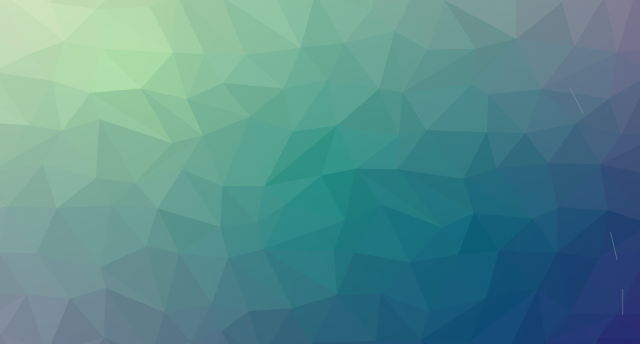
A Shadertoy shader for this background:

```glsl
// Low-poly background: a soft gradient from pale green to teal and indigo.
// A staggered, jittered grid is split into triangles, and each facet takes
// the gradient near its centroid, with a small random change of brightness.

const vec2  GRID = vec2(14.0, 8.0);   // mesh cells across the canvas
const float JITTER = 0.33;            // vertex displacement, in cells
const float FACET_BLEND = 0.22;       // gradient kept inside a facet
const float FACET_SHADE = 0.035;      // brightness range between facets
const float HAIRLINE_WIDTH = 0.0022;  // in canvas heights
const vec3  HAIRLINE_COLOR = vec3(0.58, 0.64, 0.66);
const vec3  LIME_GLOW = vec3(0.05, 0.07, 0.01);
const vec3  TEAL_GLOW = vec3(-0.07, 0.00, -0.01);

// Gradient colours from left to right, for four levels of the canvas
const vec3 TOP[5] = vec3[5](
    vec3(0.84, 0.90, 0.76), vec3(0.68, 0.83, 0.66), vec3(0.51, 0.73, 0.62),
    vec3(0.48, 0.61, 0.59), vec3(0.51, 0.47, 0.57));
const vec3 UPPER[5] = vec3[5](
    vec3(0.64, 0.80, 0.66), vec3(0.54, 0.75, 0.61), vec3(0.33, 0.63, 0.56),
    vec3(0.26, 0.51, 0.53), vec3(0.32, 0.38, 0.51));
const vec3 LOWER[5] = vec3[5](
    vec3(0.50, 0.64, 0.62), vec3(0.39, 0.60, 0.57), vec3(0.13, 0.51, 0.51),
    vec3(0.06, 0.39, 0.48), vec3(0.15, 0.25, 0.45));
const vec3 BOTTOM[5] = vec3[5](
    vec3(0.49, 0.52, 0.60), vec3(0.37, 0.47, 0.54), vec3(0.18, 0.38, 0.48),
    vec3(0.06, 0.30, 0.46), vec3(0.16, 0.15, 0.44));

// Hairline gaps as start and end points, in canvas fractions
const vec4 HAIRLINES[3] = vec4[3](
    vec4(0.891, 0.743, 0.911, 0.671),
    vec4(0.954, 0.324, 0.964, 0.246),
    vec4(0.973, 0.159, 0.973, 0.087));

float hash(vec2 p) {
    return fract(sin(dot(p, vec2(127.1, 311.7))) * 43758.5453);
}

float cross2(vec2 a, vec2 b) { return a.x * b.y - a.y * b.x; }

// Colour field
vec3 rowColor(vec3 row[5], float x) {
    int i = int(min(x, 3.0));
    return mix(row[i], row[i + 1], x - float(i));
}

float glow(vec2 uv, vec2 center, vec2 radius) {
    vec2 d = (uv - center) / radius;
    return exp(-dot(d, d));
}

vec3 gradient(vec2 uv) {
    uv = clamp(uv, 0.0, 1.0);
    float x = uv.x * 4.0;
    float depth = (1.0 - uv.y) * 3.0;
    vec3 color = mix(rowColor(TOP, x), rowColor(UPPER, x), clamp(depth, 0.0, 1.0));
    color = mix(color, rowColor(LOWER, x), clamp(depth - 1.0, 0.0, 1.0));
    color = mix(color, rowColor(BOTTOM, x), clamp(depth - 2.0, 0.0, 1.0));
    color += LIME_GLOW * glow(uv, vec2(0.19, 0.81), vec2(0.10, 0.13));
    color += TEAL_GLOW * glow(uv, vec2(0.51, 0.51), vec2(0.10, 0.12));
    return color;
}

// Mesh
vec2 vertex(vec2 id) {
    vec2 offset = vec2(hash(id + 3.7), hash(id + 41.3)) * 2.0 - 1.0;
    return id + vec2(0.5 * mod(id.y, 2.0), 0.0) + JITTER * offset;
}

float area(vec2 a, vec2 b, vec2 c) { return cross2(b - a, c - a); }

float edgeDistance(vec2 p, vec2 a, vec2 b) {
    return cross2(b - a, p - a) / max(length(b - a), 1e-4);
}

// Adds one facet: colour weighted by coverage, and the coverage itself
vec4 facet(vec2 p, vec2 a, vec2 b, vec2 c, vec2 seed, float pixel) {
    float d = min(edgeDistance(p, a, b),
              min(edgeDistance(p, b, c), edgeDistance(p, c, a)));
    float coverage = clamp(d / pixel + 0.5, 0.0, 1.0);
    if (coverage <= 0.0) return vec4(0.0);
    vec2 samplePoint = mix((a + b + c) / 3.0, p, FACET_BLEND);
    vec3 color = gradient(samplePoint / GRID) + FACET_SHADE * (hash(seed) - 0.5);
    return vec4(color, 1.0) * coverage;
}

float segmentDistance(vec2 p, vec2 a, vec2 b) {
    vec2 ab = b - a;
    return length(p - a - ab * clamp(dot(p - a, ab) / dot(ab, ab), 0.0, 1.0));
}

void mainImage(out vec4 fragColor, in vec2 fragCoord) {
    vec2 uv = fragCoord / iResolution.xy;
    vec2 p = uv * GRID;
    float pixel = GRID.y / iResolution.y;

    // Nearby quads, each cut along the diagonal giving the fuller triangles
    vec4 sum = vec4(0.0);
    for (int j = -1; j <= 1; j++)
    for (int i = -2; i <= 1; i++) {
        vec2 id = floor(p) + vec2(i, j);
        vec2 a = vertex(id), b = vertex(id + vec2(1, 0));
        vec2 c = vertex(id + vec2(1, 1)), d = vertex(id + vec2(0, 1));
        bool cutAC = min(area(a, b, c), area(a, c, d)) > min(area(a, b, d), area(b, c, d));
        sum += facet(p, a, b, cutAC ? c : d, id + 0.21, pixel);
        sum += facet(p, cutAC ? a : b, c, d, id + 0.67, pixel);
    }
    vec3 color = sum.rgb / max(sum.a, 1e-3);

    // Pale hairlines near the right side
    vec2 aspect = vec2(iResolution.x / iResolution.y, 1.0);
    for (int k = 0; k < 3; k++) {
        float d = segmentDistance(uv * aspect, HAIRLINES[k].xy * aspect, HAIRLINES[k].zw * aspect);
        float line = clamp((0.5 * HAIRLINE_WIDTH - d) * iResolution.y + 0.5, 0.0, 1.0);
        color = mix(color, HAIRLINE_COLOR, 0.5 * line);
    }
    fragColor = vec4(color, 1.0);
}
```
